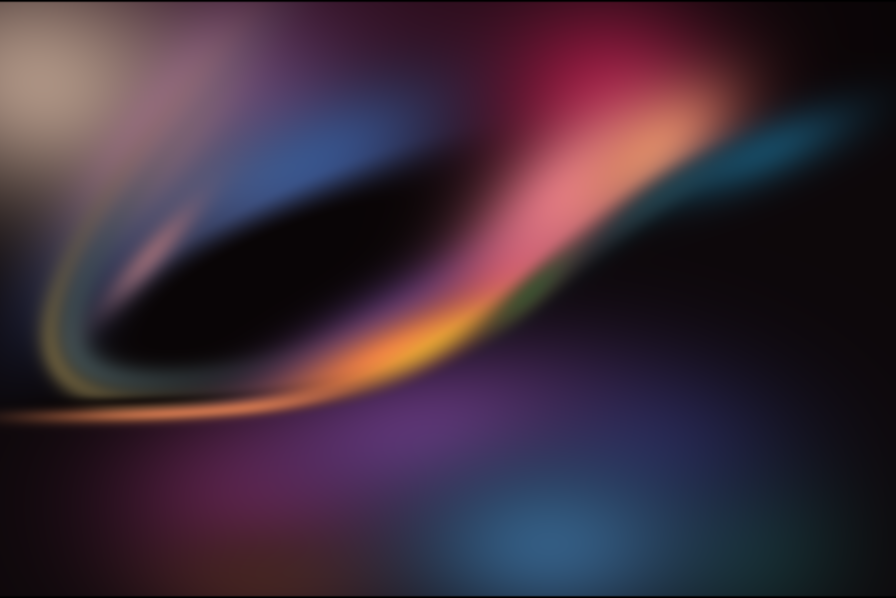
Reproduce this background procedurally as a Shadertoy shader.

```glsl
// Draws soft iridescent light bending around a dark tilted lens.

const vec3 INK = vec3(0.035, 0.018, 0.022);

vec2 turn(vec2 p, float angle) {
    float c = cos(angle), s = sin(angle);
    return vec2(c * p.x + s * p.y, c * p.y - s * p.x);
}

float bell(float x, float width) {
    x /= width;
    return exp(-x * x);
}

// Tilted elliptical glow, 1 at its centre
float glow(vec2 p, vec2 centre, vec2 size, float angle) {
    vec2 q = turn(p - centre, angle) / size;
    return exp(-dot(q, q));
}

vec3 paint(vec3 base, vec3 tint, float amount) {
    return mix(base, tint, clamp(amount, 0.0, 1.0));
}

// Signed distance above the S-shaped lower border of the light
float borderDistance(vec2 p) {
    float s = 1.0 / (1.0 + exp(-6.5 * (p.x - 0.93)));
    float slope = 0.508 * 6.5 * s * (1.0 - s);
    return (p.y - 0.292 - 0.508 * s) / sqrt(1.0 + slope * slope);
}

// Coverage of the dark lens, blunt at left and soft at right
float lensMask(vec2 p) {
    vec2 q = turn(p - vec2(0.505, 0.56), 0.47);
    float u = clamp(q.x / 0.345, -1.2, 1.2);
    float e = length(vec2(q.x / 0.345, q.y / (0.092 * (1.0 - 0.25 * u)))) - 1.0;
    float soft = mix(0.22, 0.5, smoothstep(-0.8, 1.0, u));
    return 1.0 - smoothstep(-soft, soft * 1.2, e);
}

// Haze over the lens
vec3 upperHaze(vec2 p) {
    vec3 c = INK;
    c = paint(c, vec3(0.20, 0.06, 0.13), 0.9 * glow(p, vec2(0.55, 0.97), vec2(0.5, 0.2), 0.0));
    c = paint(c, vec3(0.36, 0.21, 0.41), glow(p, vec2(0.40, 0.82), vec2(0.20, 0.17), 0.0));
    c = paint(c, vec3(0.13, 0.17, 0.32), 0.9 * glow(p, vec2(0.20, 0.60), vec2(0.24, 0.10), 0.8));
    c = paint(c, vec3(0.20, 0.32, 0.55), glow(p, vec2(0.50, 0.72), vec2(0.26, 0.10), 0.38));
    c = paint(c, vec3(0.67, 0.57, 0.51), glow(p, vec2(0.07, 0.86), vec2(0.27, 0.20), -0.2));
    c = paint(c, vec3(0.62, 0.43, 0.52), 0.75 * glow(p, vec2(0.27, 0.79), vec2(0.20, 0.07), 0.92));
    return c;
}

// Curved rim that wraps the blunt end of the lens
vec3 rim(vec3 c, vec2 p) {
    vec2 q = turn(p - vec2(0.10, 0.385), 0.576);
    float f = (q.x - 5.5 * q.y * q.y) / sqrt(1.0 + 121.0 * q.y * q.y);
    float fade = bell(q.y, 0.19);
    c = paint(c, vec3(0.25, 0.31, 0.32), 0.85 * fade * bell(f - 0.035, 0.035));
    c = paint(c, vec3(0.45, 0.39, 0.24), 0.75 * fade * bell(f, 0.022));
    return paint(c, vec3(0.60, 0.42, 0.46), 0.85 * glow(p, vec2(0.255, 0.575), vec2(0.11, 0.025), 0.85));
}

// Warm stream running under the lens to the upper right
vec3 stream(vec3 c, vec2 p) {
    c = paint(c, vec3(0.32, 0.20, 0.45), 0.9 * glow(p, vec2(0.66, 0.47), vec2(0.32, 0.055), 0.52));
    c = paint(c, vec3(0.57, 0.09, 0.24), glow(p, vec2(1.01, 0.84), vec2(0.18, 0.16), 0.0));
    c = paint(c, vec3(0.74, 0.27, 0.39), glow(p, vec2(0.87, 0.54), vec2(0.16, 0.075), 0.75));
    c = paint(c, vec3(0.87, 0.45, 0.52), glow(p, vec2(0.95, 0.67), vec2(0.19, 0.10), 0.75));
    c = paint(c, vec3(0.88, 0.55, 0.41), 0.95 * glow(p, vec2(1.09, 0.74), vec2(0.15, 0.08), 0.65));
    c = paint(c, vec3(0.94, 0.49, 0.28), glow(p, vec2(0.66, 0.41), vec2(0.21, 0.05), 0.40));
    return paint(c, vec3(0.92, 0.67, 0.20), 0.95 * glow(p, vec2(0.73, 0.415), vec2(0.14, 0.035), 0.52));
}

// Cool haze below the border
vec3 lowerHaze(vec2 p) {
    vec3 c = vec3(0.05, 0.03, 0.04);
    c = paint(c, vec3(0.07, 0.15, 0.15), glow(p, vec2(1.26, 0.08), vec2(0.18, 0.15), 0.0));
    c = paint(c, vec3(0.14, 0.14, 0.32), 0.85 * glow(p, vec2(1.08, 0.26), vec2(0.24, 0.14), 0.0));
    c = paint(c, vec3(0.37, 0.12, 0.25), 0.9 * glow(p, vec2(0.43, 0.16), vec2(0.24, 0.16), 0.0));
    c = paint(c, vec3(0.38, 0.20, 0.46), 0.95 * glow(p, vec2(0.69, 0.28), vec2(0.30, 0.13), 0.2));
    c = paint(c, vec3(0.28, 0.15, 0.12), 0.8 * glow(p, vec2(0.45, 0.03), vec2(0.20, 0.09), 0.0));
    return paint(c, vec3(0.20, 0.36, 0.51), glow(p, vec2(0.92, 0.09), vec2(0.25, 0.15), 0.0));
}

void mainImage(out vec4 fragColor, in vec2 fragCoord) {
    vec2 p = fragCoord / iResolution.y;
    p.x *= 1.5 * iResolution.y / iResolution.x;
    float d = borderDistance(p);

    // Light above the border
    vec3 above = paint(upperHaze(p), INK, lensMask(p));
    above = stream(rim(above, p), p);

    // Join both sides, with a border that softens to the right
    float soft = mix(0.009, 0.045, smoothstep(0.2, 1.0, p.x));
    vec3 color = mix(lowerHaze(p), above, smoothstep(-soft, soft, d));

    // Thin shadow and ember line at left
    color = paint(color, INK, 0.8 * bell(d - 0.031, 0.01) * bell(p.x - 0.22, 0.18));
    float ember = smoothstep(-0.1, 0.3, p.x) * (1.0 - smoothstep(0.4, 0.68, p.x));
    color = paint(color, vec3(0.83, 0.47, 0.31), 0.9 * ember * bell(d - 0.009, 0.013));

    // Green and teal fringes
    color = paint(color, vec3(0.20, 0.34, 0.18), 0.75 * bell(d, 0.025) * bell(p.x - 0.89, 0.07));
    color = paint(color, vec3(0.09, 0.25, 0.29), 0.7 * bell(d + 0.005, 0.03) * bell(p.x - 1.11, 0.14));
    color = paint(color, vec3(0.09, 0.31, 0.42), 0.85 * glow(p, vec2(1.28, 0.745), vec2(0.16, 0.05), 0.4));

    // Dark hairlines at top and bottom
    color *= smoothstep(0.001, 0.005, min(p.y, 1.0 - p.y));
    fragColor = vec4(color, 1.0);
}
```
